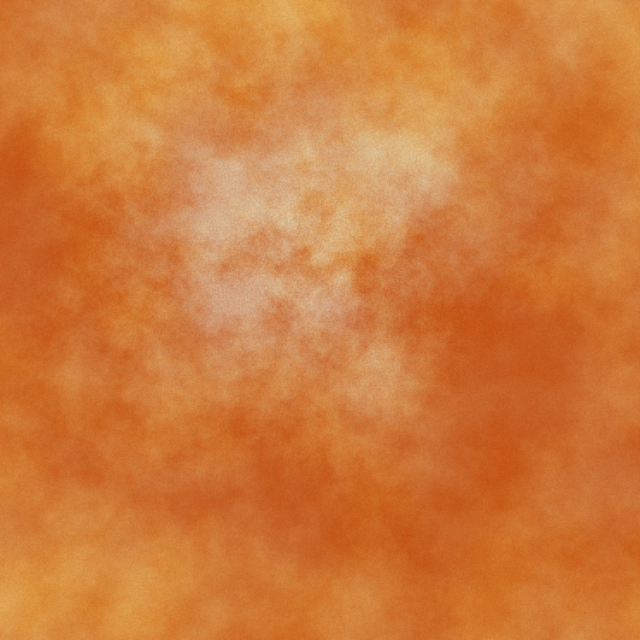
Write a three.js fragment shader that draws this texture.

```glsl
// Warm, weathered parchment clouds: rust, orange and gold washes under a pale central haze.
// Gradient-noise fbm drives the colour ramp and soft blobs steer the broad layout;
// crisp mottling gathers towards the middle, topped by a fine paper grain.

varying vec2 vUv;

vec2 gradientAt(vec2 cell) {
  vec3 q = fract(cell.xyx * vec3(0.1031, 0.1030, 0.0973));
  q += dot(q, q.yzx + 33.33);
  float angle = 6.2832 * fract((q.x + q.y) * q.z);
  return vec2(cos(angle), sin(angle));
}

// Gradient noise, roughly -0.7 to 0.7
float gradientNoise(vec2 p) {
  vec2 cell = floor(p);
  vec2 f = fract(p);
  vec2 u = f * f * f * (f * (f * 6.0 - 15.0) + 10.0);
  float a = dot(gradientAt(cell), f);
  float b = dot(gradientAt(cell + vec2(1.0, 0.0)), f - vec2(1.0, 0.0));
  float c = dot(gradientAt(cell + vec2(0.0, 1.0)), f - vec2(0.0, 1.0));
  float d = dot(gradientAt(cell + 1.0), f - 1.0);
  return mix(mix(a, b, u.x), mix(c, d, u.x), u.y);
}

// Octaves are rotated against each other to hide the lattice
float fbm(vec2 p, float gain) {
  float sum = 0.0;
  float amplitude = 0.55;
  for (int i = 0; i < 6; i++) {
    sum += amplitude * gradientNoise(p);
    p = mat2(1.6, 1.2, -1.2, 1.6) * p + vec2(17.3, 9.1);
    amplitude *= gain;
  }
  return sum;
}

float softBlob(vec2 p, vec2 center, vec2 radius) {
  vec2 d = (p - center) / radius;
  return exp(-dot(d, d));
}

void main() {
  vec2 p = vUv;

  // Gentle warp for the broad layout only, so that detail stays unstretched
  vec2 q = p + 0.12 * vec2(fbm(p * 3.0 + 4.7, 0.55), fbm(p * 3.0 + 31.2, 0.55));

  // Broad layout: golden corners, rusty flanks, pale middle
  float goldArea = softBlob(q, vec2(0.58, 0.90), vec2(0.30, 0.20))
                 + softBlob(q, vec2(0.08, 0.06), vec2(0.27, 0.20))
                 + 0.6 * softBlob(q, vec2(0.10, 0.98), vec2(0.25, 0.12));
  float rustArea = softBlob(q, vec2(-0.02, 0.66), vec2(0.17, 0.18))
                 + softBlob(q, vec2(0.88, 0.46), vec2(0.24, 0.16))
                 + 0.8 * softBlob(q, vec2(0.50, 0.20), vec2(0.30, 0.24));
  float middle = softBlob(q, vec2(0.48, 0.59), vec2(0.24, 0.22));

  // Clouds and mottling, both crisper towards the middle
  float roughness = mix(0.58, 0.68, middle);
  float clouds = fbm(p * 4.0 + 12.4, roughness);
  float mottle = fbm(p * 15.0 + 71.6, 0.76) * mix(0.25, 0.75, softBlob(p, vec2(0.45, 0.62), vec2(0.36)));
  float tone = 0.34 + 0.72 * clouds + 0.36 * goldArea - 0.30 * rustArea + 0.4 * mottle;

  vec3 rust = vec3(0.765, 0.33, 0.09);
  vec3 orange = vec3(0.83, 0.48, 0.17);
  vec3 gold = vec3(0.89, 0.66, 0.31);
  vec3 color = mix(rust, orange, smoothstep(-0.05, 0.62, tone));
  color = mix(color, gold, smoothstep(0.4, 1.05, tone));

  // Pale haze: dense and mottled in the middle, faint wisps elsewhere
  float wisps = fbm(p * 5.0 + 53.8, roughness);
  float haze = middle * (0.58 + 0.9 * wisps) + 0.12 + 0.45 * wisps + 0.5 * mottle;
  haze *= 1.0 - 0.5 * min(rustArea, 1.0);
  vec3 pale = mix(vec3(0.83, 0.68, 0.57), vec3(0.86, 0.77, 0.64),
                  smoothstep(-0.2, 0.3, clouds));
  color = mix(color, pale, clamp(haze, 0.0, 0.85));

  // Fine paper grain
  float grain = gradientNoise(p * 371.0) + 0.6 * gradientNoise(p * 197.0 + 7.5);
  color *= 1.0 + grain * mix(0.055, 0.095, middle);

  gl_FragColor = vec4(color, 1.0);
}
```
